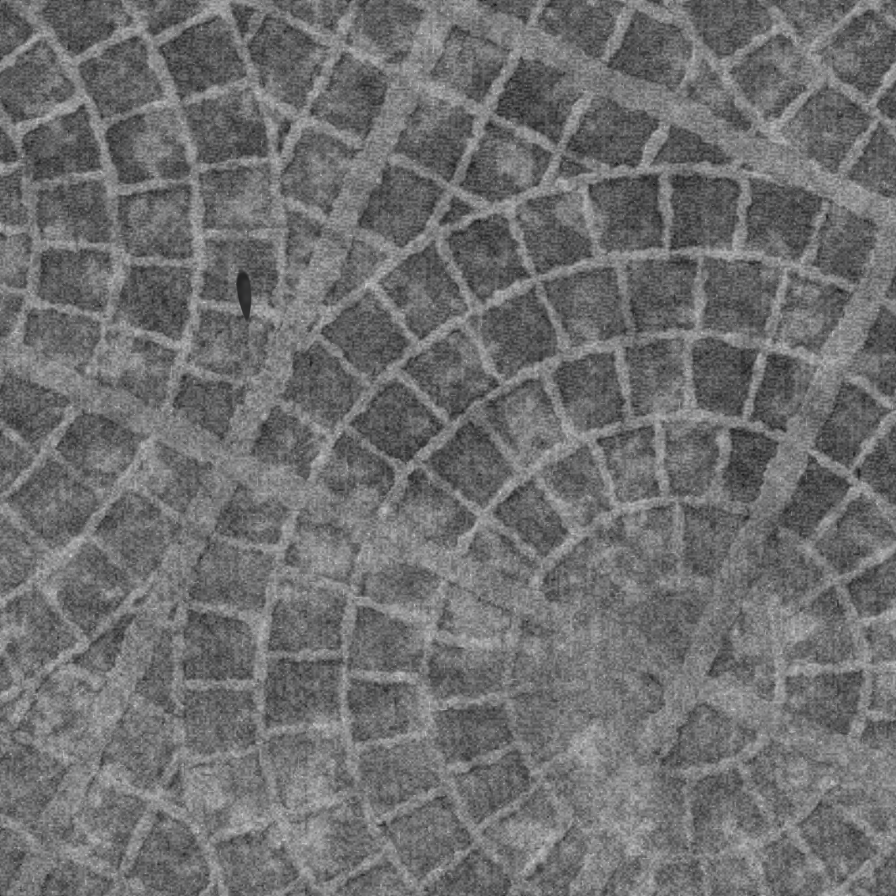
This texture is drawn by a WebGL 1 fragment shader. Its source:

```glsl
precision highp float;
// Worn concrete paving: square panels of fan-shaped blocks with raised ribs.
uniform vec2 u_resolution;

#define TILE 0.565       // panel side, in canvas units
#define CENTRE vec2(0.766, 0.242) // hub shared by four panels
#define TILT 0.447       // clockwise turn of the panels
#define HUB 0.19         // radius of the first arc, in panels
#define RING 0.163       // spacing of arcs and corner squares
#define JOINT 0.0105     // half width of the thin ribs
#define BAND 0.030       // half width of the panel borders
#define GRAIN 0.20       // strength of the fine speckle
#define MOTTLE 0.36      // strength of the stains

const float QUARTER = 1.5707963;

float hash(vec2 p) {
  return fract(sin(dot(p, vec2(127.1, 311.7))) * 43758.5453);
}

float noise(vec2 p) {
  vec2 i = floor(p), f = fract(p);
  f = f * f * (3.0 - 2.0 * f);
  return mix(mix(hash(i), hash(i + vec2(1.0, 0.0)), f.x),
             mix(hash(i + vec2(0.0, 1.0)), hash(i + 1.0), f.x), f.y);
}

float fbm(vec2 p) {
  float sum = 0.0, weight = 0.5;
  for (int i = 0; i < 5; i++) {
    sum += weight * noise(p);
    p = mat2(1.6, 1.2, -1.2, 1.6) * p + 7.3;
    weight *= 0.55;
  }
  return sum / 1.055;
}

// Canvas position to panel units, with the hub at zero
vec2 toPanel(vec2 p) {
  p += 0.006 * (vec2(noise(p * 13.0), noise(p * 13.0 + 40.0)) - 0.5);
  p -= CENTRE;
  float c = cos(TILT), s = sin(TILT);
  return vec2(c * p.x - s * p.y, s * p.x + c * p.y) / TILE;
}

// x: distance to thin ribs, y: distance to borders, z: block tone, w: hub radius
vec4 paving(vec2 panel) {
  vec2 id = floor(panel);
  vec2 q = abs(mod(panel + 1.0, 2.0) - 1.0);
  float r = length(q);
  vec2 edge = 0.5 - abs(q - 0.5);
  float border = min(edge.x, edge.y);

  // Concentric arcs
  float s = (r - HUB) / RING;
  float rib = abs(s - clamp(floor(s + 0.5), 0.0, 5.0)) * RING;
  float ring = floor(s) + 1.0;
  vec2 block;

  if (ring < 6.0) {
    // Radial ribs: more blocks in the outer rings
    float count = ring < 1.0 ? 1.0 : (ring < 2.0 ? 3.0 : floor(1.3 * ring + 3.55));
    float turn = atan(q.y, q.x) / QUARTER;
    float shift = 0.3 * (hash(id + ring * 3.7) - 0.5) * sin(turn * 2.0 * QUARTER);
    float a = turn * count + shift;
    rib = min(rib, abs(fract(a + 0.5) - 0.5) / count * QUARTER * r + 0.001);
    block = vec2(ring, floor(a));
  } else {
    // Square blocks in the far corner
    vec2 g = (1.0 - q) / RING;
    vec2 line = abs(fract(g + 0.5) - 0.5) * RING;
    rib = min(rib, min(line.x, line.y));
    block = floor(g) + 20.0;
  }
  return vec4(rib, border, hash(block + id * 17.0), r);
}

float ribHeight(vec4 w, float rough, float soft) {
  float d = min(w.x - JOINT, w.y - BAND) + rough;
  return 1.0 - smoothstep(-soft, soft, d);
}

void main() {
  vec2 p = gl_FragCoord.xy / u_resolution;
  float soft = 0.004 + 1.0 / (TILE * u_resolution.x);
  float rough = 0.012 * (noise(p * 85.0) - 0.5) + 0.006 * (noise(p * 210.0) - 0.5);
  vec4 here = paving(toPanel(p));
  vec4 toLight = paving(toPanel(p + vec2(-0.0025, 0.003)));
  float height = ribHeight(here, rough, soft);
  float relief = height - ribHeight(toLight, rough, soft);

  // Stains and dust
  float stain = fbm(p * 17.0) - 0.5;
  float fine = fbm(p * 65.0 + 9.0) - 0.5;
  float dust = smoothstep(0.85, 0.25, p.y + 0.3 * p.x + 0.5 * (fbm(p * 4.0) - 0.5));
  float worn = smoothstep(0.45, 0.2, here.w) * smoothstep(0.25, 0.6, noise(p * 9.0));

  // Block faces
  float face = mix(0.365, 0.445, dust) + 0.05 * worn + 0.05 * (here.z - 0.5);
  face += MOTTLE * (0.55 * stain + 0.6 * fine);
  face += 0.07 * smoothstep(0.08, 0.22, stain + 0.6 * fine);

  // Ribs and panel borders, partly rubbed away
  float onBorder = 1.0 - smoothstep(BAND - 0.004, BAND + 0.004, here.y);
  float ribTone = mix(0.545, 0.505, onBorder) + 0.16 * stain + 0.20 * fine;
  float scuff = smoothstep(0.60, 0.78, noise(p * 30.0 + 5.0));
  float gap = min(here.x - JOINT, here.y - BAND);
  float shadow = exp(-max(gap, 0.0) * 75.0) * (1.0 - height);
  face -= 0.045 * shadow * (1.0 - worn);
  float tone = mix(face, ribTone, height * (1.0 - 0.35 * scuff) * (1.0 - 0.45 * worn));
  tone += 0.065 * relief * (1.0 - 0.6 * worn);

  // Dark seam broken along the borders
  float seam = 1.0 - smoothstep(0.002, 0.006, abs(here.y - BAND + rough));
  tone -= 0.08 * seam * smoothstep(0.45, 0.7, noise(p * 18.0 + 31.0));

  // Sand grain, pale chips and pores
  tone += GRAIN * (noise(p * 430.0) - 0.5) + 0.09 * (noise(p * 190.0) - 0.5);
  tone += 0.13 * smoothstep(0.88, 0.97, noise(p * 240.0 + 3.0));
  tone -= 0.10 * smoothstep(0.86, 0.96, noise(p * 170.0 + 60.0));

  // Dry leaf sliver
  vec2 leaf = p - vec2(0.273, 0.670);
  leaf.x += 0.10 * leaf.y;
  float sliver = length(leaf / vec2(0.008 + 0.1 * leaf.y, 0.030));
  tone = mix(tone, 0.13 + 0.1 * noise(p * 120.0), 1.0 - smoothstep(0.8, 1.05, sliver));

  gl_FragColor = vec4(clamp(tone + vec3(-0.001, 0.0, 0.002), 0.0, 1.0), 1.0);
}
```
